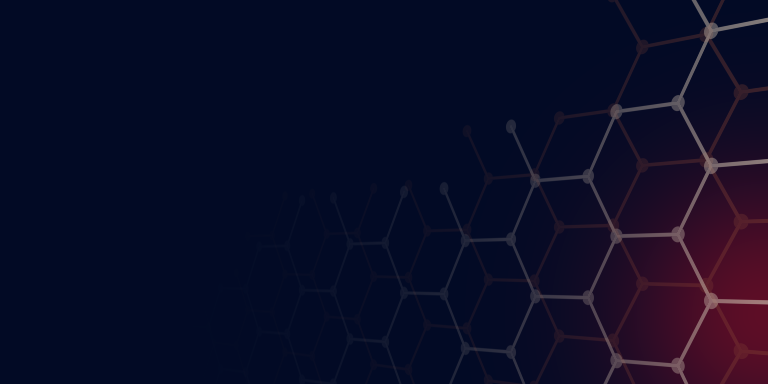
Write a WebGL 1 fragment shader that draws this background.

```glsl
precision highp float;

uniform vec2 u_resolution;

#define NAVY vec3(0.006, 0.040, 0.145)
#define CRIMSON vec3(0.36, 0.012, 0.005)
#define SILVER vec3(0.78, 0.72, 0.66)
#define RUST vec3(0.50, 0.25, 0.20)
#define GLOW_CENTER vec2(2.0, 0.18)
#define GLOW_RADIUS 0.37
#define NODE_RADIUS 0.105
#define LINE_RADIUS 0.026
// Lens: depth, shrink per edge, tilt, edge height
#define FRONT_ANCHOR vec2(1.852, 0.568)
#define FRONT_LENS vec4(3.172, 0.0562, 0.0847, 0.203)
#define BACK_ANCHOR vec2(1.930, 0.760)
#define BACK_LENS vec4(2.995, 0.0626, 0.142, 0.1947)

const float SQRT3 = 1.7320508;

// Perspective between the canvas and a flat lattice with unit edges
vec2 toLattice(vec2 p, vec2 anchor, vec4 lens) {
  vec2 d = p - anchor;
  float scale = 1.0 + d.x / lens.x;
  return vec2((1.0 - 1.0 / scale) / lens.y, (d.y - lens.z * d.x) / (lens.w * scale));
}

vec2 toCanvas(vec2 q, vec2 anchor, vec4 lens) {
  float scale = 1.0 / (1.0 - lens.y * q.x);
  float dx = lens.x * (scale - 1.0);
  return anchor + vec2(dx, lens.z * dx + lens.w * scale * q.y);
}

// Center of the hexagonal cell that holds q
vec2 cellCenter(vec2 q) {
  vec2 period = vec2(3.0, SQRT3);
  vec2 s = q + vec2(1.0, 0.0);
  vec2 a = mod(s + 0.5 * period, period) - 0.5 * period;
  vec2 b = mod(s, period) - 0.5 * period;
  return q - (dot(a, a) < dot(b, b) ? a : b);
}

vec2 hexCorner(float index) {
  float angle = index * 1.04719755;
  return vec2(cos(angle), sin(angle));
}

float segmentDistance(vec2 q, vec2 a, vec2 b) {
  vec2 ab = b - a;
  return length(q - a - ab * clamp(dot(q - a, ab) / dot(ab, ab), 0.0, 1.0));
}

// Upper outline of the mesh, rising to the right
float meshTop(float x, float shift) {
  float rise = max(x - 1.104 + shift, 0.0);
  return 0.466 + 0.45 * rise + 0.4416 * rise * rise - 1.2 * max(0.742 - x, 0.0);
}

// Coverage of one edge with a node at either end
float bond(vec2 q, vec2 a, vec2 b, float soft, vec2 anchor, vec4 lens, float shift) {
  vec2 middle = 0.5 * (toCanvas(a, anchor, lens) + toCanvas(b, anchor, lens));
  float line = 1.0 - smoothstep(-soft, soft, segmentDistance(q, a, b) - LINE_RADIUS);
  float ends = min(length(q - a), length(q - b));
  float node = 1.0 - smoothstep(-soft, soft, ends - NODE_RADIUS);
  return max(line, 0.78 * node) * step(middle.y, meshTop(middle.x, shift));
}

// Sides of the current cell and the spokes leaving its corners
float hexMesh(vec2 p, vec2 anchor, vec4 lens, float shift) {
  vec2 q = toLattice(p, anchor, lens);
  vec2 center = cellCenter(q);
  float scale = 1.0 + (p.x - anchor.x) / lens.x;
  float soft = 0.6 / (lens.x * lens.y * scale * scale * u_resolution.y);
  float cover = 0.0;
  for (int i = 0; i < 6; i++) {
    vec2 corner = hexCorner(float(i));
    vec2 a = center + corner;
    vec2 next = center + hexCorner(float(i) + 1.0);
    cover = max(cover, bond(q, a, next, soft, anchor, lens, shift));
    cover = max(cover, bond(q, a, a + corner, soft, anchor, lens, shift));
  }
  return cover;
}

void main() {
  vec2 p = gl_FragCoord.xy / u_resolution * vec2(2.0, 1.0);

  // Night sky with a warm glow at the lower right
  vec2 g = (p - GLOW_CENTER) / GLOW_RADIUS;
  vec3 color = NAVY + CRIMSON * exp(-dot(g, g));

  // Two meshes fading towards the left
  float fade = clamp((p.x - 0.42) / 1.58, 0.0, 1.0);
  float back = hexMesh(p, BACK_ANCHOR, BACK_LENS, 0.125);
  float front = hexMesh(p, FRONT_ANCHOR, FRONT_LENS, 0.0);
  color = mix(color, RUST, back * 0.42 * pow(fade, 1.6));
  color = mix(color, SILVER, front * 0.66 * pow(fade, 2.0));

  gl_FragColor = vec4(color, 1.0);
}
```
